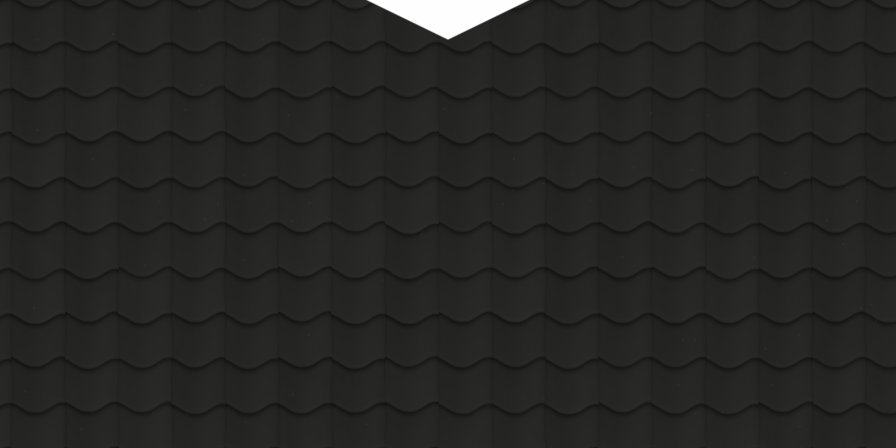
Give the GLSL for this texture, as a WebGL 1 fragment shader.

```glsl
precision highp float;
// Dark roof of wavy pantiles in overlapping rows, with a white wedge cut into the top edge.

uniform vec2 u_resolution;

// All lengths are fractions of the canvas height.
#define TILE_SIZE vec2(0.1191, 0.1006)
#define TILE_ORIGIN vec2(0.026, 0.0782)
#define WAVE_HEIGHT 0.0225
#define LIP_JITTER 0.006
#define SHADOW_DEPTH 0.0085
#define SEAM_WIDTH 0.0028
#define WEDGE_TIP 0.9115
#define WEDGE_SLOPE 0.486
#define WEAR 0.011
#define CLAY vec3(0.148, 0.148, 0.145)
#define WHITE vec3(0.995)

const float TAU = 6.2831853;

float hash(vec2 p) {
  vec3 q = fract(p.xyx * vec3(0.1031, 0.1030, 0.0973));
  q += dot(q, q.yzx + 33.33);
  return fract((q.x + q.y) * q.z);
}

// Distance to the nearest scattered cell point
float cellular(vec2 p) {
  vec2 cell = floor(p);
  float nearest = 2.0;
  for (int y = -1; y <= 1; y++) {
    for (int x = -1; x <= 1; x++) {
      vec2 id = cell + vec2(float(x), float(y));
      vec2 point = id + vec2(hash(id), hash(id + 57.3));
      nearest = min(nearest, length(p - point));
    }
  }
  return nearest;
}

void main() {
  vec2 p = gl_FragCoord.xy / u_resolution.y;
  float pixel = 1.0 / u_resolution.y;

  // Columns, with slightly wandering seams
  float wobble = 0.0012 * sin(p.y * 31.0 + 4.0 * sin(p.x * 5.0));
  float across = (p.x + wobble - TILE_ORIGIN.x) / TILE_SIZE.x;
  float column = floor(across);
  float u = across - column;

  // Wavy lower lip: crest just left of each seam, broad trough mid-tile
  float wave = WAVE_HEIGHT * pow(0.5 + 0.5 * cos(TAU * (u + 0.06)), 1.25);
  float up = (p.y - TILE_ORIGIN.y - wave) / TILE_SIZE.y;
  float nearestLip = floor(up + 0.5);
  up -= (hash(vec2(column, nearestLip) + 11.7) - 0.5) * LIP_JITTER / TILE_SIZE.y;
  float row = floor(up);
  float v = up - row;
  float lip = (up - nearestLip) * TILE_SIZE.y;
  vec2 tile = vec2(column, row);

  // Curved tile face, brighter toward its lower end and right flank
  float tone = 0.007 * (0.5 - v);
  tone += 0.006 * sin(TAU * (u - 0.48));
  tone += 0.009 * (hash(tile + 3.1) - 0.5);

  // Weathered blotches, brushed streaks and fine grain
  vec2 warp = 0.012 * vec2(sin(p.y * 43.0), sin(p.x * 37.0));
  float blotch = cellular((p + warp) * vec2(24.0, 17.0) + hash(tile) * 9.0);
  float grain = cellular(p * 115.0);
  float streak = sin(p.x * 290.0 + 3.0 * sin(p.y * 21.0)) * sin(p.y * 47.0 + p.x * 13.0);
  float worn = 0.4 + smoothstep(0.65, 1.0, hash(tile + 21.9));
  tone += WEAR * worn * (0.55 * (blotch - 0.5) + 0.3 * (grain - 0.5) + 0.08 * streak);

  // Sparse pale flecks
  vec2 fleckCell = floor(p * 30.0);
  vec2 fleckPoint = 0.2 + 0.6 * vec2(hash(fleckCell + 5.0), hash(fleckCell + 8.0));
  float fleck = length(fract(p * 30.0) - fleckPoint) / 30.0;
  tone += 0.025 * step(0.96, hash(fleckCell + 41.0)) * (1.0 - smoothstep(0.001, 0.001 + 1.5 * pixel, fleck));

  // Side overlap: narrow dark seam and soft shade to its right
  float seam = (u - floor(u + 0.5)) * TILE_SIZE.x;
  tone -= 0.015 * exp(-abs(seam) / SEAM_WIDTH);
  tone -= 0.006 * smoothstep(-pixel, pixel, seam) * exp(-max(seam, 0.0) / 0.011);

  // Row overlap: shadow below the lip, rounded rim above it
  float below = 1.0 - smoothstep(-pixel, pixel, lip);
  float depth = max(-lip, 0.0) / SHADOW_DEPTH;
  tone -= below * (0.049 * exp(-depth * depth) + 0.007 * exp(-depth * 0.5));
  float rim = (lip - 0.006) / 0.003;
  tone += (1.0 - below) * 0.008 * exp(-rim * rim);
  tone -= (1.0 - below) * 0.014 * exp(-max(lip, 0.0) / 0.0025);

  // White wedge hanging from the middle of the top edge
  float centre = 0.5 * u_resolution.x / u_resolution.y;
  float wedge = p.y - WEDGE_TIP - WEDGE_SLOPE * abs(p.x - centre);
  wedge /= length(vec2(1.0, WEDGE_SLOPE));
  vec3 colour = mix(CLAY + tone, WHITE, smoothstep(-pixel, pixel, wedge));

  gl_FragColor = vec4(colour, 1.0);
}
```
